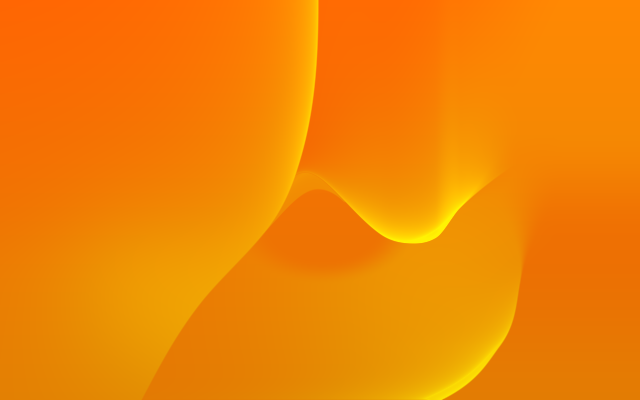
Reproduce this background procedurally as a WebGL 2 fragment shader.

```glsl
#version 300 es
precision highp float;
// Folded orange sheets with glowing yellow edges.
uniform vec2 u_resolution;
out vec4 outColor;

// Cubic span between two knots of (position, value, slope).
float span(float t, vec3 a, vec3 b) {
  float h = b.x - a.x, s = clamp((t - a.x) / h, 0.0, 1.0), r = 1.0 - s;
  return a.y * r * r * (1.0 + 2.0 * s) + b.y * s * s * (3.0 - 2.0 * s)
       + h * s * r * (a.z * r - b.z * s);
}

// Right border of the left sheet: x from y.
float leftEdge(float y) {
  vec3 low = vec3(0.24, 0.5, 0.78), bend = vec3(0.431, 0.671, 0.75), high = vec3(0.573, 0.742, 0.33);
  return y < low.x ? span(y, vec3(0.0, 0.354, 0.53), low)
       : y < bend.x ? span(y, low, bend)
       : y < high.x ? span(y, bend, high)
       : span(y, high, vec3(1.0, 0.796, 0.0));
}

// Lower border of the upper sheet: y from x.
float waveEdge(float x) {
  vec3 crest = vec3(0.7625, 0.569, 0.0), fall = vec3(0.84, 0.519, -1.0), slope = vec3(0.95, 0.4146, -0.7);
  vec3 trough = vec3(1.035, 0.391, 0.0), lift = vec3(1.09, 0.405, 0.6), rise = vec3(1.15, 0.479, 1.0);
  return x < crest.x ? span(x, vec3(0.727, 0.556, 0.6), crest)
       : x < fall.x ? span(x, crest, fall)
       : x < slope.x ? span(x, fall, slope)
       : x < trough.x ? span(x, slope, trough)
       : x < lift.x ? span(x, trough, lift)
       : x < rise.x ? span(x, lift, rise)
       : span(x, rise, vec3(1.281, 0.585, 0.7));
}

// Right border of the middle sheet: x from y.
float bowlEdge(float y) {
  vec3 low = vec3(0.135, 1.25, 0.75), high = vec3(0.292, 1.3, 0.18);
  return y < low.x ? span(y, vec3(0.0, 1.104, 2.0), low)
       : y < high.x ? span(y, low, high)
       : span(y, high, vec3(0.45, 1.3125, 0.02));
}

// Turns an offset along one axis into a distance, given the curve's rise over 0.008.
float straighten(float offset, float rise) {
  return offset / length(vec2(1.0, rise / 0.008));
}

float glow(float d, float size) {
  return exp(-abs(d) / size);
}

void main() {
  float px = 1.0 / u_resolution.y, e = 0.004;
  vec2 p = gl_FragCoord.xy * px;
  p.x *= 1.6 * u_resolution.y / u_resolution.x;
  float x = p.x, y = p.y;

  float dLeft = straighten(leftEdge(y) - x, leftEdge(y + e) - leftEdge(y - e));
  float dWave = straighten(y - waveEdge(x), waveEdge(x + e) - waveEdge(x - e));
  float dBowl = straighten(bowlEdge(y) - x, bowlEdge(y + e) - bowlEdge(y - e));

  // Middle sheet: amber centre and bright lower bowl.
  vec2 m = (p - vec2(1.1, 0.27)) * 2.3;
  float middle = 0.47 + 0.12 * exp(-dot(m, m));
  float bowlLight = 1.0 - smoothstep(0.0, 0.36, y);
  float crease = dBowl - 0.022 * (1.0 - smoothstep(0.0, 0.2, y));
  middle += bowlLight * (0.2 * glow(dBowl, 0.1) + 0.16 * glow(dBowl, 0.025) + 0.08 * glow(crease, 0.006));

  // Dark hill under a thin pale fold.
  vec3 top = vec3(0.795, 0.527, 0.0);
  float hill = x < top.x ? span(x, vec3(0.66, 0.418, 1.0), top) : span(x, top, vec3(0.86, 0.495, -1.0));
  float dHill = y - hill;
  float hillFade = 1.0 - smoothstep(0.75, 1.3, length((p - vec2(0.81, 0.43)) / vec2(0.18, 0.11)));
  float aboveHill = smoothstep(-px, px, dHill);
  middle = mix(middle, 0.452, hillFade * (1.0 - aboveHill));
  middle += aboveHill * (1.0 - smoothstep(0.82, 0.9, x)) * (0.02 + 0.05 * glow(dHill - 0.05, 0.03));

  // Upper sheet: red-orange to orange, then the dark lower right.
  float upper = 0.415 + 0.12 * smoothstep(0.95, 1.45, x + 0.5 * (1.0 - y));
  float shade = (1.0 - smoothstep(0.4, 0.68, y)) * smoothstep(1.05, 1.4, x + max(0.0, 0.4 - y));
  upper = mix(upper, 0.485 - 0.045 * smoothstep(0.0, 0.35, y), shade);
  float waveLight = smoothstep(0.74, 1.02, x) * (1.0 - smoothstep(1.1, 1.3, x));
  float ridge = y - span(x, vec3(1.0, 0.393, 0.0), vec3(1.281, 0.585, 0.7));
  float above = smoothstep(-px, px, dWave);
  upper += above * waveLight * (0.18 * glow(dWave, 0.13) + 0.2 * glow(dWave, 0.035));
  upper += above * waveLight * smoothstep(1.0, 1.06, x) * 0.1 * glow(ridge, 0.007);
  upper += above * (1.0 - smoothstep(1.15, 1.28, x)) * (0.08 * glow(dWave, 0.025) + 0.1 * glow(dWave, 0.004));

  // Left sheet: amber near its border, with a glowing upper rim.
  vec2 a = p - vec2(0.35, 0.29);
  float left = mix(0.485, 0.393, y) + 0.06 * exp(-dot(a, a) / 0.05);
  left += 0.17 * smoothstep(-0.25, 0.4, y) * glow(dLeft, 0.24);
  left += smoothstep(0.33, 0.7, y) * (0.18 * glow(dLeft, 0.04) + 0.1 * glow(dLeft, 0.005));

  // Stack the sheets; the two right borders melt away at their ends.
  float waveSoft = px + 0.1 * smoothstep(1.15, 1.35, x);
  float bowlSoft = px + 0.1 * smoothstep(0.3, 0.6, y);
  float cover = max(smoothstep(-waveSoft, waveSoft, dWave), smoothstep(-bowlSoft, bowlSoft, -dBowl));
  float green = mix(middle, upper, cover);
  green = mix(green, left, smoothstep(-px, px, dLeft));

  float red = mix(0.89, 1.0, y) + 0.3 * max(0.0, green - 0.56);
  outColor = vec4(min(vec3(red, green, 0.01), vec3(1.0, 0.95, 1.0)), 1.0);
}
```
